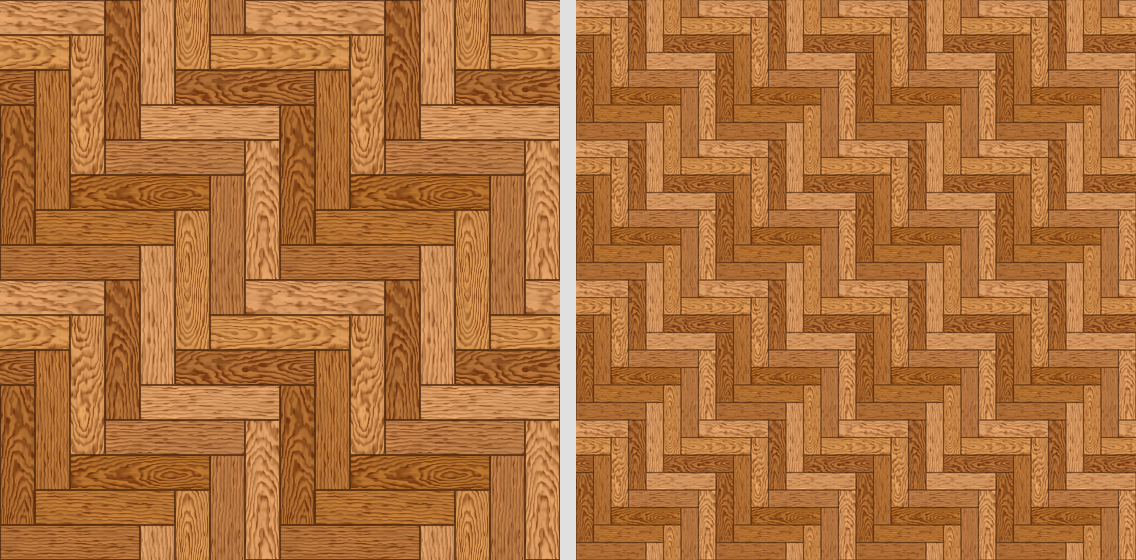
Left: one tile. Right: repeated 2 by 2.
Write a WebGL 2 fragment shader that draws this pattern.

```glsl
#version 300 es
precision highp float;
// Herringbone oak parquet: 4:1 planks with varied tone and growth-ring grain.

uniform vec2 u_resolution;
out vec4 outColor;

const float CELLS = 16.0;   // plank widths across the canvas
const float PERIOD = 8.0;   // plank widths in one repeat
const float LENGTH = 4.0;   // plank length in plank widths

const vec3 DARK_OAK = vec3(0.70, 0.44, 0.22);
const vec3 LIGHT_OAK = vec3(0.90, 0.66, 0.45);
const vec3 GOLD_SHIFT = vec3(0.0, -0.015, -0.08);
const vec3 GRAIN_TINT = vec3(0.70, 0.58, 0.44);
const vec3 JOINT = vec3(0.27, 0.14, 0.05);

// Per plank: lightness, goldenness, arched (1) or straight (0) grain.
const vec3 ROWS[8] = vec3[8](
    vec3(0.20, 0.2, 0.0), vec3(0.30, 0.8, 0.1),
    vec3(0.12, 0.8, 0.9), vec3(0.40, 0.0, 0.1),
    vec3(0.95, 0.2, 0.1), vec3(0.08, 0.2, 1.0),
    vec3(0.85, 0.9, 0.8), vec3(0.90, 0.2, 0.5));
const vec3 COLUMNS[8] = vec3[8](
    vec3(0.05, 0.4, 0.9), vec3(0.25, 0.5, 0.0),
    vec3(0.85, 0.6, 1.0), vec3(0.08, 0.2, 0.9),
    vec3(0.92, 0.2, 0.2), vec3(0.80, 0.8, 1.0),
    vec3(0.30, 0.0, 0.0), vec3(0.95, 0.4, 0.9));

float hash(vec2 p) {
    vec3 q = fract(p.xyx * vec3(0.1031, 0.1030, 0.0973));
    q += dot(q, q.yzx + 33.33);
    return fract((q.x + q.y) * q.z);
}

float noise(vec2 p) {
    vec2 i = floor(p), f = fract(p);
    f = f * f * (3.0 - 2.0 * f);
    return mix(mix(hash(i), hash(i + vec2(1, 0)), f.x),
               mix(hash(i + vec2(0, 1)), hash(i + vec2(1, 1)), f.x), f.y);
}

// Growth-ring coordinate; p.x runs along the plank, p.y across it.
float ringField(vec2 p, float arch, float seed) {
    vec2 shift = vec2(seed * 19.0, seed * 7.0);
    float pith = 0.32 + 0.36 * hash(vec2(seed, 3.0));
    float apex = mix(-0.8, LENGTH + 0.8, hash(vec2(seed, 8.0)));
    float cone = length(vec2((p.x - apex) * 0.19, p.y - pith));
    float bend = p.y + 0.03 * (p.x - 2.0) * (hash(vec2(seed, 5.0)) - 0.5) * p.x;
    float warp = (noise(p * vec2(1.1, 2.6) + shift) - 0.5) * mix(0.07, 0.24, arch);
    float jag = (noise(p * vec2(7.0, 13.0) + shift) - 0.5) * 0.045;
    return mix(bend, cone, arch) + warp + jag;
}

// Soft rise and quicker fall of the dark band in each ring.
float ringBand(float field, float rings) {
    float s = fract(field * rings);
    return smoothstep(0.2, 0.75, s) * (1.0 - smoothstep(0.78, 1.0, s));
}

vec3 oak(vec2 p, vec3 wood, float seed) {
    vec2 shift = vec2(seed * 23.0, seed * 11.0);
    float arch = wood.z;
    vec3 base = mix(DARK_OAK, LIGHT_OAK, wood.x) + GOLD_SHIFT * wood.y;

    float band = ringBand(ringField(p, arch, seed), mix(10.5, 11.5, arch));
    float patches = noise(p * vec2(0.9, 4.0) + shift);
    float fibre = noise(p * vec2(2.5, 17.0) + shift);
    float pores = smoothstep(0.58, 0.9, noise(p * vec2(4.0, 15.0) + shift + 41.0));

    float strength = mix(0.55, 0.85, arch) * mix(1.15, 0.85, wood.x);
    float grain = band * strength * (0.65 + 0.6 * patches);
    grain += pores * (0.25 + 0.35 * band) + 0.22 * (fibre - 0.3);
    vec3 color = base * mix(vec3(1.0), GRAIN_TINT, clamp(grain, -0.1, 1.25));
    return color * (0.96 + 0.08 * patches);
}

void main() {
    vec2 p = gl_FragCoord.xy / u_resolution * CELLS;
    vec2 cell = floor(p);
    float pixel = CELLS / min(u_resolution.x, u_resolution.y);

    // Each diagonal step cycles through four lying and four standing cells.
    float k = mod(cell.x - cell.y, PERIOD);
    bool lying = k < LENGTH;
    vec2 start = lying ? cell - vec2(k, 0.0) : cell - vec2(0.0, PERIOD - 1.0 - k);
    vec2 local = lying ? p - start : (p - start).yx;
    float index = mod(lying ? cell.y : cell.x, PERIOD);
    vec3 wood = lying ? ROWS[int(index)] : COLUMNS[int(index)];
    float seed = index + (lying ? 1.0 : 12.0);

    vec3 color = oak(local, wood, seed);

    // Thin dark joints around every plank.
    vec2 edge = min(local, vec2(LENGTH, 1.0) - local);
    float gap = 1.0 - smoothstep(0.008, 0.018 + pixel, min(edge.x, edge.y));
    outColor = vec4(mix(color, JOINT, 0.8 * gap), 1.0);
}
```
